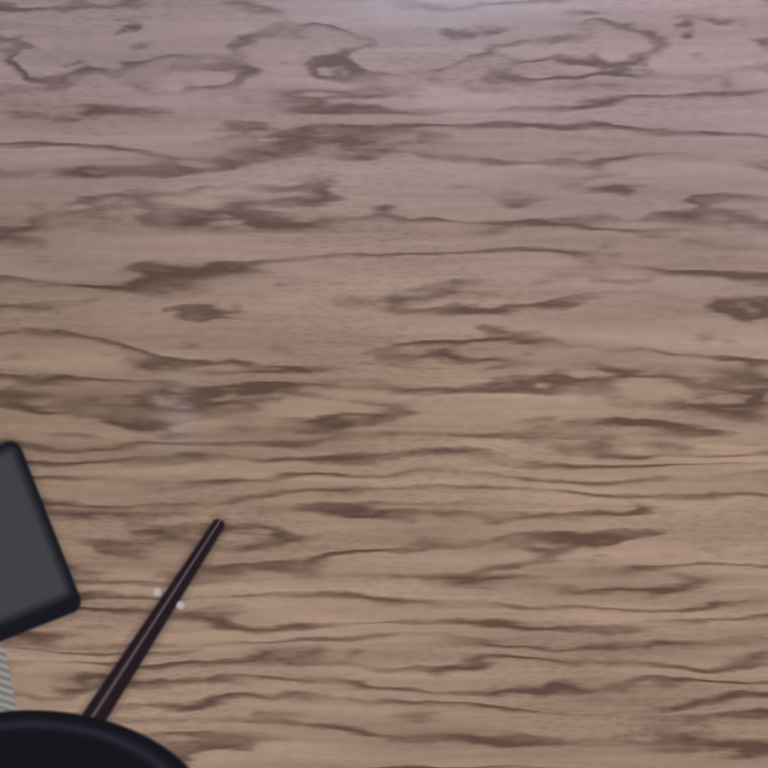
Reproduce this texture procedurally as a three.js fragment shader.

```glsl
varying vec2 vUv;

const float BOARDS = 11.0;
const float EDGE = 0.003;
const float SOFTNESS = 0.0016;
const vec3 WARM_WOOD = vec3(0.675, 0.57, 0.495);
const vec3 COOL_WOOD = vec3(0.68, 0.60, 0.615);
const vec3 WARM_GRAIN = vec3(0.375, 0.295, 0.255);
const vec3 COOL_GRAIN = vec3(0.43, 0.36, 0.36);
const vec3 GLARE = vec3(0.70, 0.70, 0.76);
const vec3 BLACK_PLASTIC = vec3(0.10, 0.10, 0.13);
const vec3 GREY_PAD = vec3(0.26, 0.26, 0.275);
const vec3 STEEL = vec3(0.70, 0.68, 0.70);

float hash(vec2 p) {
  return fract(sin(dot(p, vec2(127.1, 311.7))) * 43758.5);
}

// Layered, mutually bent sines
float waves(vec2 p) {
  float sum = 0.0;
  float amp = 0.5;
  for (int i = 0; i < 5; i++) {
    sum += amp * sin(p.x + 1.6 * sin(p.y * 0.8 + float(i))) * cos(p.y + 0.7 * sin(p.x));
    p = mat2(0.8, 0.6, -0.6, 0.8) * p * 1.75 + 3.1;
    amp *= 0.5;
  }
  return sum;
}

// Distance to the nearest scattered cell point
float cellular(vec2 p) {
  vec2 cell = floor(p);
  float nearest = 2.0;
  for (int y = -1; y <= 1; y++) {
    for (int x = -1; x <= 1; x++) {
      vec2 c = cell + vec2(float(x), float(y));
      vec2 point = c + vec2(hash(c), hash(c + 17.3));
      nearest = min(nearest, distance(p, point));
    }
  }
  return nearest;
}

float fill(float d, float soft) {
  return 1.0 - smoothstep(-soft, soft, d);
}

float glow(vec2 p, vec2 center, vec2 size) {
  vec2 q = (p - center) / size;
  return exp(-dot(q, q));
}

float roundBox(vec2 p, vec2 halfSize, float r) {
  vec2 q = abs(p) - halfSize + r;
  return length(max(q, 0.0)) + min(max(q.x, q.y), 0.0) - r;
}

// x: signed side offset, y: position along, z: distance
vec3 segment(vec2 p, vec2 a, vec2 b) {
  vec2 d = b - a;
  float h = clamp(dot(p - a, d) / dot(d, d), 0.0, 1.0);
  float side = dot(p - a, vec2(-d.y, d.x)) / length(d);
  return vec3(side, h, length(p - a - d * h));
}

float ringProfile(float field) {
  float t = fract(field);
  return smoothstep(0.48, 0.78, t) * (1.0 - smoothstep(0.82, 1.0, t));
}

// Growth rings as contours of a stretched field, one seed per board
float boardGrain(vec2 p, float id) {
  float seed = hash(vec2(id, 4.0));
  float figure = hash(vec2(id, 9.0));
  float rings = mix(8.0, 46.0, seed * seed);
  float stretch = mix(6.0, 18.0, figure * figure);
  float field = 1.1 * waves(vec2(p.x * stretch, p.y * 40.0) + seed * 60.0);
  field += p.y * rings + 0.10 * waves(p * vec2(55.0, 150.0));
  float slope = 0.5 * rings * SOFTNESS + 0.025;
  return 0.5 * (ringProfile(field - slope) + ringProfile(field + slope));
}

vec3 woodFloor(vec2 p) {
  float row = p.y * BOARDS + 0.35 + 0.06 * sin(p.x * 7.0);
  float id = floor(row);
  float cool = smoothstep(0.45, 1.05, p.y + 0.08 * p.x);
  float blend = smoothstep(0.0, 0.2, fract(row));
  float ring = mix(boardGrain(p, id - 1.0), boardGrain(p, id), blend);

  // Rings fade in and out along the board
  float depth = clamp(0.56 + 0.75 * waves(p * vec2(17.0, 60.0) + 5.0), 0.15, 0.85);

  // Fine streaks, hazy bands and open pores
  float streak = waves(p * vec2(16.0, 210.0));
  float haze = waves(p * vec2(5.0, 48.0) + 21.0);
  float pores = 1.0 - smoothstep(0.05, 0.5, cellular(p * vec2(48.0, 170.0)));
  float patchy = smoothstep(-0.25, 0.3, waves(p * vec2(9.0, 26.0) + 8.0));
  float grain = 0.19 + depth * ring + 0.11 * streak + 0.24 * haze + 0.10 * pores * patchy;
  grain = clamp(grain, 0.0, 1.0);

  vec3 color = mix(mix(WARM_WOOD, COOL_WOOD, cool), mix(WARM_GRAIN, COOL_GRAIN, cool), grain);
  color *= 0.99 + 0.03 * hash(vec2(id, 2.0)) * blend + 0.02 * waves(p * 170.0);

  // Room light
  color *= 1.0 - 0.11 * glow(p, vec2(0.0, 0.66), vec2(0.36, 0.36));
  color = mix(color, GLARE, 0.6 * glow(p, vec2(0.57, 1.02), vec2(0.16, 0.06)));
  return mix(color, GLARE, 0.2 * glow(p, vec2(0.23, 0.46), vec2(0.03, 0.05)));
}

vec3 drawRod(vec3 color, vec2 p) {
  vec3 s = segment(p, vec2(0.284, 0.316), vec2(0.122, 0.065));
  float radius = mix(0.008, 0.015, s.y);
  color *= 1.0 - 0.25 * fill(s.z - radius - 0.004, 0.009);
  float shine = exp(-pow((s.x / radius + 0.15) * 5.0, 2.0));
  vec3 metal = mix(vec3(0.14, 0.11, 0.13), vec3(0.42, 0.37, 0.40), 0.7 * shine);
  color = mix(color, metal, fill(s.z - radius, EDGE));
  float screws = min(distance(p, vec2(0.205, 0.229)), distance(p, vec2(0.235, 0.212)));
  return mix(color, STEEL, fill(screws - 0.005, EDGE));
}

vec3 drawPad(vec3 color, vec2 p) {
  vec2 d = p - vec2(-0.027, 0.282);
  vec2 q = vec2(dot(d, vec2(0.93, 0.368)), dot(d, vec2(-0.368, 0.93)));
  float box = roundBox(q, vec2(0.10, 0.119), 0.016);
  color *= 1.0 - 0.2 * fill(box - 0.004, 0.01);
  float face = smoothstep(-0.105, -0.085, q.y) * smoothstep(0.0, 0.02, -box);
  return mix(color, mix(BLACK_PLASTIC, GREY_PAD, face), fill(box, EDGE));
}

vec3 drawBase(vec3 color, vec2 p) {
  float spring = segment(p, vec2(-0.004, 0.15), vec2(0.012, 0.06)).z;
  vec3 coil = mix(vec3(0.40, 0.40, 0.36), STEEL, 0.4 + 0.2 * sin(p.y * 620.0 + p.x * 200.0));
  color = mix(color, coil, fill(spring - 0.012, EDGE));
  float dome = (length((p - vec2(0.04, -0.08)) / vec2(0.24, 0.155)) - 1.0) * 0.155;
  float rim = exp(-pow((dome + 0.018) * 160.0, 2.0));
  return mix(color, BLACK_PLASTIC * (0.85 + 0.7 * rim), fill(dome, EDGE));
}

void main() {
  vec3 color = woodFloor(vUv);
  color = drawRod(color, vUv);
  color = drawPad(color, vUv);
  color = drawBase(color, vUv);
  gl_FragColor = vec4(color, 1.0);
}
```
